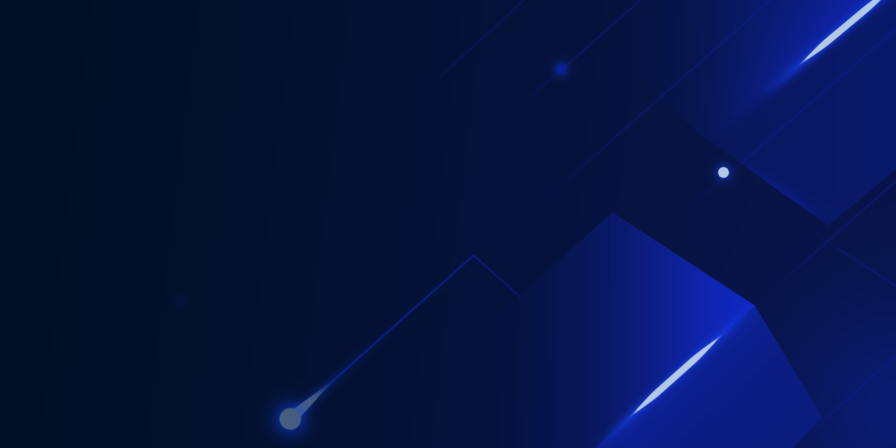
Give the GLSL for this background, as a Shadertoy shader.

```glsl
// Dark navy backdrop with two folded translucent blue panels, glowing streaks,
// thin diagonal traces and small light nodes. Panels are intersections of
// half-planes; streaks, traces and nodes are distance fields. Unit: canvas height.

const vec3 NAVY_LEFT   = vec3(0.000, 0.058, 0.140);
const vec3 NAVY_RIGHT  = vec3(0.033, 0.078, 0.285);
const vec3 PANEL_DEEP  = vec3(0.035, 0.092, 0.380);
const vec3 PANEL_MID   = vec3(0.042, 0.110, 0.490);
const vec3 PANEL_LIGHT = vec3(0.065, 0.155, 0.760);
const vec3 TRACE_BLUE  = vec3(0.050, 0.120, 0.640);
const vec3 GLOW_BLUE   = vec3(0.080, 0.260, 0.950);
const vec3 CORE_WHITE  = vec3(0.700, 0.790, 0.900);
const vec3 NODE_GREY   = vec3(0.270, 0.370, 0.500);

const float TRACE_WIDTH = 0.0018;
const float TRACE_ALPHA = 0.28;
const float CORE_WIDTH  = 0.0075;

// Faint traces: start xy, end xy
const int TRACE_COUNT = 7;
const vec4 TRACES[TRACE_COUNT] = vec4[](
    vec4(1.16, 0.505, 1.72, 1.00), vec4(1.12, 0.727, 1.43, 1.00),
    vec4(0.94, 0.790, 1.17, 1.00), vec4(1.458, 0.466, 2.00, 0.935),
    vec4(1.685, 0.318, 2.00, 0.596), vec4(1.797, 0.492, 2.00, 0.362),
    vec4(1.77, 0.000, 2.00, 0.206));

// Signed distance to the line a-b, positive on its left
float side(vec2 p, vec2 a, vec2 b) {
    vec2 d = normalize(b - a);
    return d.x * (p.y - a.y) - d.y * (p.x - a.x);
}

// x: position along the segment from 0 to 1, y: distance to it
vec2 segment(vec2 p, vec2 a, vec2 b) {
    vec2 d = b - a;
    float t = clamp(dot(p - a, d) / dot(d, d), 0.0, 1.0);
    return vec2(t, length(p - a - d * t));
}

float fill(float dist, float px) { return smoothstep(-px, px, dist); }

float trace(float dist, float px) {
    return 1.0 - smoothstep(TRACE_WIDTH - px * 0.5, TRACE_WIDTH + px, dist);
}

// Blue streak fading at its ends around a tapered white core
vec3 addStreak(vec3 col, vec2 p, vec2 a, vec2 b, float px) {
    vec2 s = segment(p, a, b);
    float envelope = sin(3.14159 * s.x);
    float glow = envelope * exp(-pow(s.y / 0.012, 2.0));
    float width = CORE_WIDTH * smoothstep(0.18, 0.40, s.x) * smoothstep(0.84, 0.60, s.x);
    float core = smoothstep(width + px, width - px, s.y) * smoothstep(0.0, 0.003, width);
    col = mix(col, GLOW_BLUE, 0.8 * glow);
    return mix(col, CORE_WHITE, core);
}

vec3 addNode(vec3 col, vec2 p, vec2 center, float radius, vec3 tint, float alpha, float px) {
    float d = length(p - center);
    col = mix(col, GLOW_BLUE, 0.6 * alpha * exp(-pow(d / (radius * 1.5), 2.0)));
    return mix(col, tint, alpha * fill(radius - d, px));
}

void mainImage(out vec4 fragColor, in vec2 fragCoord) {
    vec2 p = fragCoord / iResolution.y;
    float px = 1.0 / iResolution.y;

    // Backdrop, lighter towards the right and the lower right corner
    vec3 col = mix(NAVY_LEFT, NAVY_RIGHT, smoothstep(-0.25, 2.1, p.x + 0.12 * (0.5 - p.y)));
    col = mix(col, PANEL_MID, 0.75 * exp(-dot(p - vec2(2.0, 0.08), p - vec2(2.0, 0.08)) / 0.06));

    // Upper panel, folded along its streak
    vec2 upA = vec2(1.70, 0.785), upB = vec2(2.08, 1.102);
    vec2 upLow = vec2(1.5625, 0.70), upTip = vec2(1.849, 0.497);
    float upper = min(side(p, vec2(1.406, 0.844), upLow),
                  min(side(p, upLow, upTip), side(p, upTip, vec2(2.0, 0.622))));
    float upFold = side(p, upA, upB);
    vec3 upLeft = mix(PANEL_DEEP, PANEL_LIGHT, 0.85 * smoothstep(1.5, 1.95, p.x) * exp(-abs(upFold) / 0.16));
    vec3 upRight = mix(PANEL_DEEP, PANEL_MID, 0.3 * smoothstep(1.65, 2.0, p.x));
    vec3 upCol = mix(upRight, upLeft, smoothstep(-0.03, 0.02, upFold));
    col = mix(col, upCol, fill(upper, px) * smoothstep(1.38, 1.74, p.x));
    vec2 rim = segment(p, vec2(1.65, 0.638), upTip);
    col = mix(col, TRACE_BLUE, 0.6 * fill(upper, px) * sin(3.14159 * rim.x) * exp(-rim.y / 0.012));

    // Lower panel, folded from the bottom edge to its right corner
    vec2 top = vec2(1.367, 0.526), corner = vec2(1.685, 0.318);
    vec2 base = vec2(1.836, 0.068), foldStart = vec2(1.328, 0.0);
    float lower = min(min(side(p, vec2(1.74, -0.03), base), side(p, base, corner)),
                  min(side(p, corner, top), side(p, top, vec2(1.08, 0.27))));
    float lowFold = side(p, foldStart, corner);
    vec3 faceUp = mix(PANEL_DEEP, PANEL_LIGHT, smoothstep(1.28, 1.70, p.x));
    vec3 faceDown = mix(PANEL_MID, PANEL_LIGHT, 0.45 * exp(lowFold / 0.09));
    vec3 lowCol = mix(faceDown, faceUp, fill(lowFold, px));
    col = mix(col, lowCol, fill(lower, px) * smoothstep(1.06, 1.42, p.x));

    // Faint diagonal traces, fading in from their start
    for (int i = 0; i < TRACE_COUNT; i++) {
        vec2 s = segment(p, TRACES[i].xy, TRACES[i].zw);
        col = mix(col, TRACE_BLUE, TRACE_ALPHA * trace(s.y, px) * smoothstep(0.0, 0.5, s.x));
    }

    // Bent trace rising from the large node, with a glowing tail
    vec2 node = vec2(0.648, 0.065), bend = vec2(1.057, 0.430);
    vec2 rise = segment(p, node, bend), drop = segment(p, bend, vec2(1.159, 0.339));
    col = mix(col, TRACE_BLUE, 0.65 * max(trace(rise.y, px), trace(drop.y, px) * (1.0 - 0.5 * drop.x)));
    col = mix(col, GLOW_BLUE, 0.55 * exp(-rise.x / 0.18 - pow(rise.y / 0.014, 2.0)));
    float tailWidth = mix(0.012, 0.004, smoothstep(0.0, 0.2, rise.x));
    col = mix(col, NODE_GREY, fill(tailWidth - rise.y, px) * smoothstep(0.24, 0.10, rise.x));

    // Light nodes
    col = addNode(col, p, node, 0.024, NODE_GREY, 1.0, px);
    col = addNode(col, p, vec2(1.615, 0.615), 0.012, CORE_WHITE, 1.0, px);
    col = addNode(col, p, vec2(1.253, 0.846), 0.012, TRACE_BLUE, 0.6, px);
    col = addNode(col, p, vec2(0.404, 0.328), 0.012, TRACE_BLUE, 0.07, px);

    // Bright streaks on the folds
    col = addStreak(col, p, upA, upB, px);
    col = addStreak(col, p, foldStart, corner, px);
    fragColor = vec4(col, 1.0);
}
```
